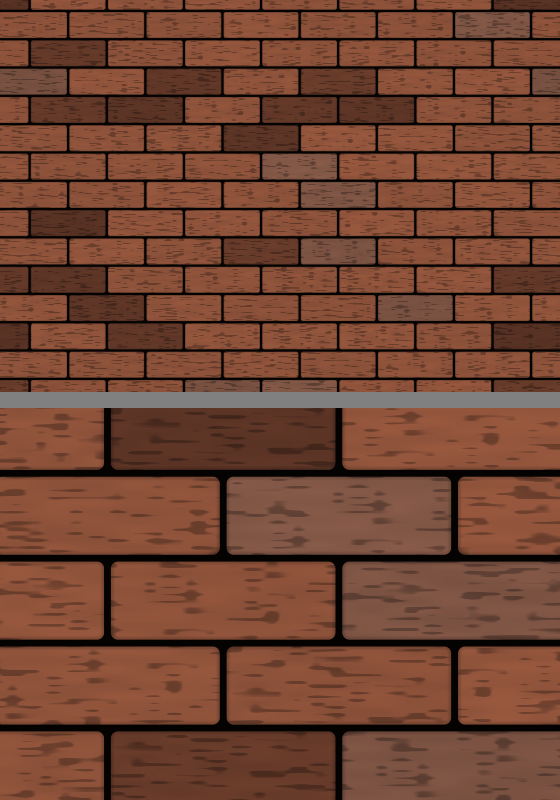
Top, the full canvas; bottom, a detail of the centre.
Write a Shadertoy shader that draws this texture.

```glsl
#define BRICK_SIZE vec2(0.1968, 0.0722)
#define WALL_SHIFT vec2(-0.384, 0.535)
#define COLUMN_PERIOD 7.0
#define JOINT_HALF 0.0029
#define CORNER_RADIUS 0.006
#define GRAIN_SCALE vec2(58.0, 330.0)
#define MORTAR vec3(0.015, 0.01, 0.008)
#define CLAY vec3(0.56, 0.325, 0.23)
#define BURNT vec3(0.395, 0.225, 0.16)
#define ASHEN vec3(0.50, 0.335, 0.27)

float hash(vec2 p) {
    return fract(sin(dot(p, vec2(127.1, 311.7))) * 43758.5453);
}

float noise(vec2 p) {
    vec2 cell = floor(p);
    vec2 f = fract(p);
    f = f * f * (3.0 - 2.0 * f);
    float low = mix(hash(cell), hash(cell + vec2(1.0, 0.0)), f.x);
    float high = mix(hash(cell + vec2(0.0, 1.0)), hash(cell + 1.0), f.x);
    return mix(low, high, f.y);
}

float roundedBox(vec2 p, vec2 halfSize, float radius) {
    vec2 q = abs(p) - halfSize + radius;
    return length(max(q, 0.0)) + min(max(q.x, q.y), 0.0) - radius;
}

// Mostly plain clay; burnt bricks favour the even courses
vec3 brickColor(vec2 id) {
    float oddRow = mod(id.y, 2.0);
    float pick = hash(id + 3.7);
    float burntShare = mix(0.25, 0.05, oddRow);
    float shade = hash(id + 19.3);
    if (pick < burntShare) return BURNT * mix(0.86, 1.08, shade);
    if (pick > 0.89) return ASHEN * mix(0.93, 1.03, shade);
    return CLAY * mix(0.97, 1.03, shade);
}

// Short horizontal dashes over a soft, broader grain
float grain(vec2 p) {
    float dashes = smoothstep(0.62, 0.82, noise(p * GRAIN_SCALE));
    float broad = noise(p * GRAIN_SCALE * vec2(0.5, 0.4) + 41.0);
    return 1.04 - 0.27 * dashes - 0.08 * broad;
}

void mainImage(out vec4 fragColor, in vec2 fragCoord) {
    vec2 p = fragCoord / iResolution.y;
    float pixel = 1.0 / iResolution.y;

    // Running bond: every other course moves by half a brick
    vec2 grid = p / BRICK_SIZE + WALL_SHIFT;
    float row = floor(grid.y);
    grid.x -= 0.5 * mod(row, 2.0);
    vec2 id = vec2(mod(floor(grid.x), COLUMN_PERIOD), row);
    vec2 local = (fract(grid) - 0.5) * BRICK_SIZE;

    // Rounded face with a thin dark rim
    float d = roundedBox(local, 0.5 * BRICK_SIZE - JOINT_HALF, CORNER_RADIUS);
    float face = 1.0 - smoothstep(-0.6 * pixel, 0.6 * pixel, d);
    float rim = mix(0.82, 1.0, smoothstep(0.0, 0.004, -d));

    vec2 grainPos = local + 0.5 + 0.3 * vec2(hash(id + 7.1), hash(id + 11.9));
    vec3 brick = brickColor(id) * grain(grainPos) * rim;
    fragColor = vec4(mix(MORTAR, brick, face), 1.0);
}
```
